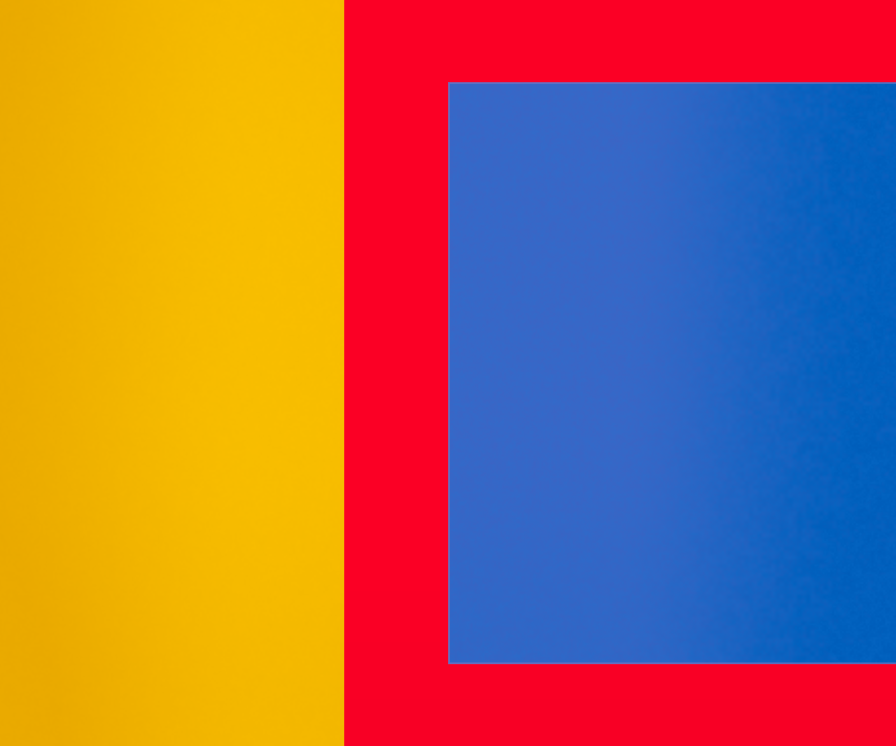
Reproduce this background procedurally as a WebGL 2 fragment shader.

```glsl
#version 300 es
precision highp float;
// Flat paper collage: a yellow band, a red field and a grainy blue panel.
uniform vec2 u_resolution;
out vec4 outColor;

const vec2 CANVAS = vec2(1.2, 1.0);
const float BAND_EDGE = 0.461;
const vec2 PANEL_MIN = vec2(0.6005, 0.110);
const vec2 PANEL_MAX = vec2(1.4, 0.8895);

const vec3 RED = vec3(0.985, 0.0, 0.145);
const vec3 YELLOW_DIM = vec3(0.915, 0.665, 0.0);
const vec3 YELLOW_LIT = vec3(0.970, 0.742, 0.0);
const vec3 BLUE_SOFT = vec3(0.215, 0.405, 0.780);
const vec3 BLUE_DEEP = vec3(0.0, 0.375, 0.740);
const vec3 PAPER_RIM = vec3(0.50, 0.47, 0.76);

// Sine-free hash in 0..1
float hash(vec2 p) {
    vec3 q = fract(vec3(p.xyx) * 0.1031);
    q += dot(q, q.yzx + 33.33);
    return fract((q.x + q.y) * q.z);
}

// Smooth value noise in 0..1
float noise(vec2 p) {
    vec2 cell = floor(p);
    vec2 f = fract(p);
    f = f * f * (3.0 - 2.0 * f);
    float low = mix(hash(cell), hash(cell + vec2(1, 0)), f.x);
    float high = mix(hash(cell + vec2(0, 1)), hash(cell + vec2(1, 1)), f.x);
    return mix(low, high, f.y);
}

// Paper fibre, centred on zero
float grain(vec2 p, float scale) {
    float sum = 0.0;
    float weight = 0.5;
    for (int i = 0; i < 3; i++) {
        sum += weight * (noise(p * scale) - 0.5);
        p += 7.3;
        scale *= 0.5;
        weight *= 0.7;
    }
    return sum;
}

// Signed distance to an axis-aligned box
float boxDistance(vec2 p, vec2 low, vec2 high) {
    vec2 d = abs(p - 0.5 * (low + high)) - 0.5 * (high - low);
    return length(max(d, 0.0)) + min(max(d.x, d.y), 0.0);
}

// Antialiased coverage of the region where distance is negative
float coverage(float distance, float pixel) {
    return clamp(0.5 - distance / pixel, 0.0, 1.0);
}

// Yellow paper, lit toward its right edge and dimmer at the lower left
vec3 yellowPaper(vec2 p) {
    float light = smoothstep(-0.08, 0.36, p.x);
    light -= 0.30 * smoothstep(0.45, 0.0, p.y);
    light -= 0.10 * smoothstep(0.75, 1.0, p.y);
    vec3 color = mix(YELLOW_DIM, YELLOW_LIT, clamp(light, 0.0, 1.0));
    return color * (1.0 + 0.012 * grain(p, 320.0));
}

// Blue paper, deepening to the right where the grain clumps
vec3 bluePaper(vec2 p) {
    float depth = smoothstep(0.82, 1.20, p.x);
    depth += 0.12 * smoothstep(0.45, 0.1, p.y);
    float fine = grain(p, 380.0);
    float clumps = grain(p + 3.1, 170.0);
    depth += 0.35 * fine + 0.5 * depth * clumps;
    vec3 color = mix(BLUE_SOFT, BLUE_DEEP, clamp(depth, -0.15, 1.0));
    return color + 0.035 * fine;
}

void main() {
    vec2 p = gl_FragCoord.xy / u_resolution * CANVAS;
    float pixel = 1.0 / u_resolution.y;

    // Red field with the yellow band on the left
    vec3 color = RED * (1.0 - 0.012 * smoothstep(0.3, 0.0, p.y));
    color = mix(color, yellowPaper(p), coverage(p.x - BAND_EDGE, pixel));

    // Blue panel with a thin pale cut edge
    float panel = boxDistance(p, PANEL_MIN, PANEL_MAX);
    float rim = 0.6 * coverage(abs(panel + 0.0008) - 0.0012, pixel);
    color = mix(color, bluePaper(p), coverage(panel, pixel));
    color = mix(color, PAPER_RIM, rim);

    outColor = vec4(color, 1.0);
}
```
